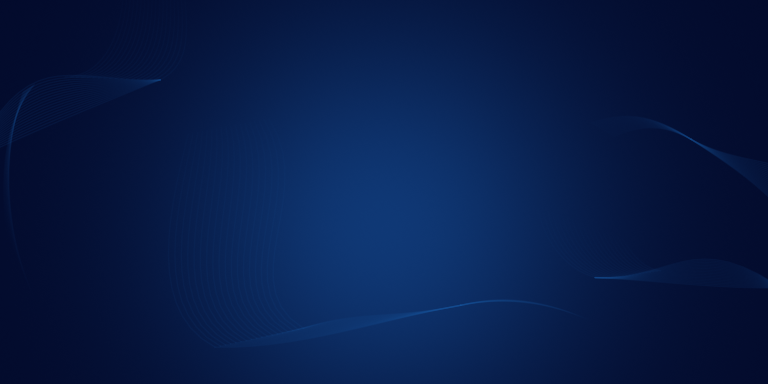
Write a WebGL 1 fragment shader that draws this background.

```glsl
precision highp float;
uniform vec2 u_resolution;

float hash(vec2 p) {
  return fract(sin(dot(p, vec2(12.9898, 78.233))) * 43758.5453);
}

vec2 bezier(vec2 a, vec2 b, vec2 c, vec2 d, float t) {
  float u = 1.0 - t;
  return u * u * u * a + 3.0 * u * u * t * b + 3.0 * u * t * t * c + t * t * t * d;
}

// Distance to a segment, and the position along it
vec2 segment(vec2 p, vec2 a, vec2 b) {
  vec2 ab = b - a;
  float h = clamp(dot(p - a, ab) / max(dot(ab, ab), 1e-7), 0.0, 1.0);
  return vec2(length(p - a - ab * h), h);
}

// Fine strands blended between two edge curves; fade is the opacity at start and end
float ribbon(vec2 p, vec2 a0, vec2 a1, vec2 a2, vec2 a3,
             vec2 b0, vec2 b1, vec2 b2, vec2 b3, vec2 fade) {
  vec2 low = min(min(min(a0, a1), min(a2, a3)), min(min(b0, b1), min(b2, b3)));
  vec2 high = max(max(max(a0, a1), max(a2, a3)), max(max(b0, b1), max(b2, b3)));
  if (any(lessThan(p, low - 0.01)) || any(greaterThan(p, high + 0.01))) return 0.0;

  float width = 0.0008 + 1.0 / u_resolution.y;
  float sum = 0.0;
  for (int i = 0; i < 18; i++) {
    float s = float(i) / 17.0;
    vec2 c0 = mix(a0, b0, s), c1 = mix(a1, b1, s);
    vec2 c2 = mix(a2, b2, s), c3 = mix(a3, b3, s);
    vec2 previous = c0;
    float nearest = 1.0, along = 0.0;
    for (int j = 1; j <= 14; j++) {
      vec2 next = bezier(c0, c1, c2, c3, float(j) / 14.0);
      vec2 hit = segment(p, previous, next);
      if (hit.x < nearest) {
        nearest = hit.x;
        along = (float(j) - 1.0 + hit.y) / 14.0;
      }
      previous = next;
    }
    sum += (1.0 - smoothstep(0.0, width, nearest)) * mix(fade.x, fade.y, along);
  }
  return sum;
}

void main() {
  vec2 p = (gl_FragCoord.xy - 0.5 * u_resolution) / u_resolution.y + vec2(1.0, 0.5);

  // Radial glow over navy
  vec2 q = p - vec2(1.0, 0.41);
  vec3 color = vec3(0.01, 0.04, 0.17) + vec3(0.05, 0.18, 0.29) * exp(-3.3 * dot(q, q));

  // Upper left: twisted band, plume and falling tail
  float strands = ribbon(p,
    vec2(0.0, 0.708), vec2(0.117, 0.857), vec2(0.221, 0.786), vec2(0.417, 0.792),
    vec2(0.0, 0.617), vec2(0.143, 0.682), vec2(0.286, 0.74), vec2(0.417, 0.792),
    vec2(0.18, 0.1));
  strands += ribbon(p,
    vec2(0.17, 0.8), vec2(0.26, 0.8), vec2(0.31, 0.89), vec2(0.32, 1.0),
    vec2(0.417, 0.792), vec2(0.49, 0.83), vec2(0.49, 0.9), vec2(0.482, 1.0),
    vec2(0.1, 0.02));
  strands += ribbon(p,
    vec2(0.09, 0.78), vec2(0.0, 0.68), vec2(0.0, 0.5), vec2(0.02, 0.38),
    vec2(0.06, 0.76), vec2(0.01, 0.63), vec2(0.0, 0.4), vec2(0.1, 0.2),
    vec2(0.07, 0.0));

  // Lower centre: hanging sheet, crossing band and fading tip
  strands += ribbon(p,
    vec2(0.49, 0.65), vec2(0.44, 0.45), vec2(0.38, 0.19), vec2(0.56, 0.096),
    vec2(0.7, 0.69), vec2(0.83, 0.5), vec2(0.6, 0.26), vec2(0.79, 0.145),
    vec2(0.03, 0.12));
  strands += ribbon(p,
    vec2(0.56, 0.096), vec2(0.78, 0.09), vec2(1.0, 0.17), vec2(1.2, 0.205),
    vec2(0.79, 0.145), vec2(0.92, 0.19), vec2(1.03, 0.17), vec2(1.2, 0.205),
    vec2(0.12, 0.08));
  strands += ribbon(p,
    vec2(1.2, 0.205), vec2(1.3, 0.225), vec2(1.42, 0.22), vec2(1.55, 0.16),
    vec2(1.2, 0.205), vec2(1.28, 0.225), vec2(1.38, 0.23), vec2(1.5, 0.18),
    vec2(0.08, 0.0));

  // Upper right: faint arc opening into a fan
  strands += ribbon(p,
    vec2(1.54, 0.68), vec2(1.64, 0.715), vec2(1.71, 0.695), vec2(1.8, 0.637),
    vec2(1.6, 0.645), vec2(1.68, 0.68), vec2(1.74, 0.67), vec2(1.8, 0.637),
    vec2(0.02, 0.1));
  strands += ribbon(p,
    vec2(1.8, 0.637), vec2(1.87, 0.6), vec2(1.93, 0.59), vec2(2.02, 0.57),
    vec2(1.8, 0.637), vec2(1.87, 0.59), vec2(1.95, 0.54), vec2(2.02, 0.47),
    vec2(0.1, 0.18));

  // Lower right: soft sheet feeding a rising band
  strands += ribbon(p,
    vec2(1.4, 0.46), vec2(1.42, 0.35), vec2(1.5, 0.28), vec2(1.57, 0.275),
    vec2(1.62, 0.38), vec2(1.65, 0.33), vec2(1.68, 0.3), vec2(1.72, 0.295),
    vec2(0.01, 0.1));
  strands += ribbon(p,
    vec2(1.55, 0.277), vec2(1.75, 0.27), vec2(1.8, 0.4), vec2(2.02, 0.26),
    vec2(1.55, 0.277), vec2(1.7, 0.27), vec2(1.85, 0.25), vec2(2.02, 0.25),
    vec2(0.09, 0.14));

  color = mix(color, vec3(0.1, 0.42, 0.75), 0.6 * (1.0 - exp(-strands)));

  // Dither against banding
  color += (hash(gl_FragCoord.xy) - 0.5) / 255.0;
  gl_FragColor = vec4(color, 1.0);
}
```
